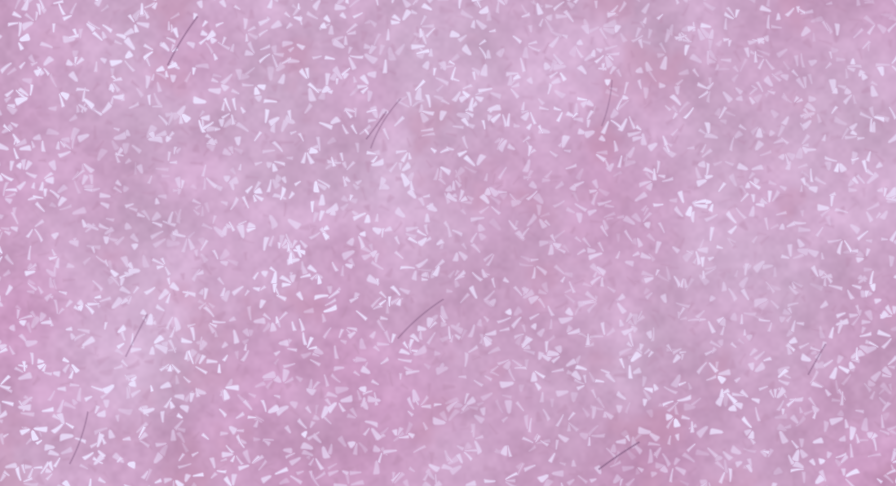
Write a Shadertoy shader that draws this texture.

```glsl
// Close view of pink skin with small pearly facets, faint blotches and fine hairs.

const vec3 SKIN_MID = vec3(0.797, 0.643, 0.780);
const vec3 PALE_SHIFT = vec3(0.06, 0.19, 0.13);
const vec3 SHADE_SHIFT = vec3(0.13, 0.12, 0.14);
const vec3 BLOTCH_PINK = vec3(0.77, 0.57, 0.69);
const vec3 FURROW_ROSE = vec3(0.73, 0.56, 0.69);
const vec3 GLINT_PEARL = vec3(0.93, 0.89, 1.0);
const vec3 HAIR_MAUVE = vec3(0.52, 0.38, 0.52);

float hash(vec2 p) {
    return fract(sin(dot(p, vec2(127.1, 311.7))) * 43758.5);
}

vec2 hash2(vec2 p) {
    return vec2(hash(p), hash(p + 47.3));
}

float noise(vec2 p) {
    vec2 i = floor(p), f = fract(p);
    vec2 u = f * f * (3.0 - 2.0 * f);
    float low = mix(hash(i), hash(i + vec2(1, 0)), u.x);
    float high = mix(hash(i + vec2(0, 1)), hash(i + vec2(1, 1)), u.x);
    return mix(low, high, u.y);
}

float fbm(vec2 p) {
    float sum = 0.0, gain = 0.53;
    for (int i = 0; i < 4; i++) {
        sum += gain * noise(p);
        p = mat2(1.6, 1.2, -1.2, 1.6) * p + 5.7;
        gain *= 0.5;
    }
    return sum;
}

vec2 turn(vec2 p, float angle) {
    float c = cos(angle), s = sin(angle);
    return vec2(c * p.x + s * p.y, c * p.y - s * p.x);
}

float cover(float d, float soft) {
    return 1.0 - smoothstep(-soft, soft, d);
}

// Curved, rounded wedge along +x: narrow at the origin, wide at the far end
float wedge(vec2 p, float len, float halfWidth, float bend) {
    float t = clamp(p.x / len, 0.0, 1.0);
    float side = abs(p.y + bend * p.x * p.x) - halfWidth * mix(0.35, 1.0, t);
    float radius = 0.6 * halfWidth;
    vec2 v = vec2(side, abs(p.x - 0.5 * len) - 0.5 * len) + radius;
    return min(max(v.x, v.y), 0.0) + length(max(v, 0.0)) - radius;
}

// Jittered grid of hubs, each spreading a small fan of wedges
float facets(vec2 p, float cell, float seed, int blades, float density, float soft) {
    vec2 home = floor(p / cell);
    float light = 0.0;
    for (int y = -1; y <= 1; y++)
    for (int x = -1; x <= 1; x++) {
        vec2 id = home + vec2(x, y);
        vec2 hub = (id + hash2(id + seed)) * cell;
        float angle = 6.283 * hash(id + seed + 3.1);
        for (int k = 0; k < blades; k++) {
            vec2 key = id + seed + 9.7 * float(k + 1);
            vec2 size = hash2(key + 1.3);
            float len = mix(0.012, 0.029, size.x);
            float halfWidth = mix(0.0028, 0.0085, size.y * size.y);
            float bend = 14.0 * (hash(key + 6.2) - 0.5);
            vec2 q = turn(p - hub, angle) - vec2(0.004, 0.0);
            float alive = step(hash(key + 2.9), density);
            float power = mix(0.3, 1.0, hash(key + 8.4));
            light = max(light, alive * power * cover(wedge(q, len, halfWidth, bend), soft));
            angle += mix(0.55, 1.7, hash(key + 4.6));
        }
    }
    return light;
}

// Sparse hairs, mostly leaning up to the right
float hairs(vec2 p, float aspect, float soft) {
    float ink = 0.0;
    for (int i = 0; i < 9; i++) {
        vec2 key = vec2(float(i) * 3.7, 21.0);
        vec2 root = hash2(key) * vec2(aspect, 1.0);
        float len = mix(0.05, 0.12, hash(key + 1.9));
        vec2 q = turn(p - root, mix(0.6, 1.3, hash(key + 5.3)));
        q.y += mix(-2.0, 2.0, hash(key + 7.7)) * q.x * q.x;
        float d = length(vec2(q.x - clamp(q.x, 0.0, len), q.y)) - 0.0014;
        ink = max(ink, cover(d, soft) * mix(0.5, 1.0, hash(key + 3.3)));
    }
    return ink;
}

void mainImage(out vec4 fragColor, in vec2 fragCoord) {
    vec2 p = fragCoord / iResolution.y;
    float aspect = iResolution.x / iResolution.y;
    float soft = max(0.0030, 0.75 / iResolution.y);

    // Skin tone: broad pallor, mottled shade and reddish blotches
    float across = p.x / aspect - 0.5;
    float pallor = 0.8 * (fbm(p * 3.2 + 4.0) - 0.5) - 0.14 * across + 0.06 * (p.y - 0.5);
    float shade = fbm(p * 11.0 + 31.0) - 0.5 - 0.08 * across;
    float grain = noise(p * 55.0) + 0.7 * noise(p * 110.0 + 9.0) - 0.85;
    vec3 color = SKIN_MID + PALE_SHIFT * pallor + SHADE_SHIFT * shade + 0.035 * grain;
    float blotch = smoothstep(0.6, 0.82, fbm(p * 8.0 + 63.0));
    color = mix(color, BLOTCH_PINK, 0.45 * blotch);

    // Dark furrows, then pearly fans over single slivers
    float furrows = facets(p, 0.036, 83.0, 1, 0.8, 1.4 * soft);
    color = mix(color, FURROW_ROSE, 0.45 * furrows);
    float fans = facets(p, 0.054, 11.0, 3, 0.66, soft);
    float slivers = facets(p, 0.034, 57.0, 1, 0.75, soft);
    float patchiness = mix(0.75, 1.15, smoothstep(0.3, 0.65, fbm(p * 5.0 + 17.0)));
    float light = max(fans, 0.85 * slivers) * patchiness * (1.0 - 0.2 * across);
    color = mix(color, GLINT_PEARL, clamp(light, 0.0, 1.0));

    color = mix(color, HAIR_MAUVE, 0.8 * hairs(p, aspect, soft));
    fragColor = vec4(color, 1.0);
}
```
